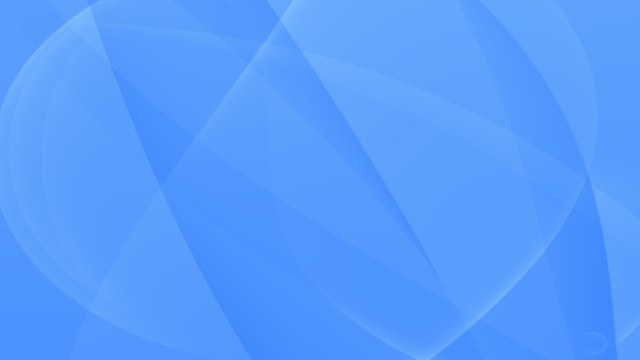
This background is drawn by a WebGL 2 fragment shader. Its source:

```glsl
#version 300 es
precision highp float;
// Translucent blue veils folded over a soft vertical gradient.
// Each veil is bounded by a cubic curve or an ellipse; it fades away
// from its edge, and the signed tones add up to one blue ramp.
uniform vec2 u_resolution;
out vec4 fragColor;

const float ASPECT = 16.0 / 9.0;
const vec3 MID_BLUE = vec3(0.34, 0.61, 0.992);
const vec3 TONE_SHIFT = vec3(1.0, 0.82, 0.01);

// Cubic through four values placed at t = 0, 1, 2 and 3
float cubic(vec4 v, float t) {
    float a = t - 1.0, b = t - 2.0, c = t - 3.0;
    return dot(v, vec4(-a * b * c / 6.0, t * b * c / 2.0, -t * a * c / 2.0, t * a * b / 6.0));
}

// Signed distance across a curve whose knots are spread along a span
float curveSide(float across, float along, vec4 knots, float span) {
    float t = 3.0 * along / span;
    float slope = (cubic(knots, t + 0.01) - cubic(knots, t - 0.01)) * 150.0 / span;
    return (across - cubic(knots, t)) * inversesqrt(1.0 + slope * slope);
}

// Positive to the right of an upright curve, knots from bottom to top
float rightOf(vec2 p, vec4 knots) {
    return curveSide(p.x, p.y, knots, 1.0);
}

// Positive above a lying curve, knots from left to right
float above(vec2 p, vec4 knots) {
    return curveSide(p.y, p.x, knots, ASPECT);
}

// Approximate distance to an ellipse, positive inside
float insideEllipse(vec2 p, vec2 center, vec2 radii) {
    vec2 q = (p - center) / radii;
    float k = length(q);
    return k * (1.0 - k) / max(length(q / radii), 1e-4);
}

float cover(float d, float soft) {
    return smoothstep(-soft, soft, d);
}

// Crisp on its edge, fading over the given width on the positive side
float veil(float d, float width, float soft) {
    return cover(d, soft) * exp(-max(d, 0.0) / width);
}

// Strip between two edges, strongest close to the second one
float strip(float d0, float d1, float soft) {
    float ramp = max(d0, 0.0) / (max(d0, 0.0) + max(d1, 0.0) + 0.001);
    return cover(d0, soft) * cover(d1, soft) * mix(0.35, 1.0, ramp);
}

// Nested arcs along the left side
float leftArcs(vec2 p, float soft) {
    float fade = 1.0 - smoothstep(0.2, 0.75, p.x);
    float nearFade = 1.0 - smoothstep(0.18, 0.42, p.x);
    float outer = insideEllipse(p, vec2(0.836, 0.56), vec2(0.859, 0.579));
    float middle = insideEllipse(p, vec2(0.674, 0.579), vec2(0.65, 0.509));
    float inner = insideEllipse(p, vec2(0.486, 0.56), vec2(0.37, 0.451));
    float glint = smoothstep(0.55, 0.95, p.y);
    return fade * (0.02 * cover(outer, soft) + 0.045 * veil(outer, 0.07, soft))
        + nearFade * (0.08 * glint * veil(outer, 0.018, soft)
        + 0.026 * veil(middle, 0.07, soft) + 0.018 * veil(inner, 0.08, soft));
}

// Dark folds running down from the upper left
float darkFolds(vec2 p, float soft) {
    float first = rightOf(p, vec4(0.699, 0.514, 0.366, 0.243));
    float second = rightOf(p, vec4(1.343, 1.162, 0.961, 0.741));
    float secondStart = rightOf(p, vec4(1.389, 1.139, 0.852, 0.475));
    float third = rightOf(p, vec4(1.715, 1.678, 1.574, 1.331));
    float thirdStart = rightOf(p, vec4(1.597, 1.509, 1.412, 1.269));
    return -0.06 * veil(first, 0.13, soft) + 0.012 * veil(-first, 0.08, soft)
        - 0.06 * strip(secondStart, -second, soft) + 0.024 * veil(second, 0.3, soft)
        - 0.06 * strip(thirdStart, -third, soft)
        + 0.05 * veil(third, 0.2, soft) * (1.0 - smoothstep(0.45, 0.6, p.y));
}

// Bright edged sheets: the rising S, the right bow and the lower bowl
float brightSheets(vec2 p, float soft) {
    float rising = rightOf(p, vec4(0.192, 0.352, 0.579, 0.815));
    float bow = -rightOf(p, vec4(1.192, 1.535, 1.66, 1.539));
    float bowl = rightOf(p, vec4(1.16, 0.794, 0.745, 0.625));
    float high = smoothstep(0.4, 1.0, p.y);
    float low = 1.0 - smoothstep(0.1, 0.6, p.y);
    return 0.026 * veil(rising, 0.4, soft) + 0.09 * high * veil(rising, 0.022, soft)
        + 0.022 * veil(bow, 0.45, soft) + (0.015 + 0.1 * low) * veil(bow, 0.02, soft)
        + 0.01 * veil(bowl, 0.2, soft)
        + 0.09 * (1.0 - smoothstep(0.0, 0.25, p.y)) * veil(bowl, 0.018, soft);
}

// Long ribbon sweeping to the right, with the faint slopes below it
float ribbons(vec2 p, float soft) {
    float top = above(p, vec4(0.944, 0.905, 0.745, 0.387));
    float bottom = above(p, vec4(0.958, 0.868, 0.662, 0.282));
    float slope = above(p, vec4(1.14, 0.579, 0.197, -0.157));
    float faint = above(p, vec4(0.99, 0.38, 0.03, -0.25));
    float grow = smoothstep(0.05, 0.3, p.x);
    return 0.03 * grow * strip(bottom, -top, soft)
        - 0.022 * veil(-slope, 0.3, soft) + 0.01 * veil(-faint, 0.25, soft);
}

// Small curl and shine in the lower right corner
float cornerCurl(vec2 p, float soft) {
    float curl = insideEllipse(p, vec2(1.635, 0.045), vec2(0.055, 0.033));
    float shine = insideEllipse(p, vec2(1.4, 0.56), vec2(0.55, 0.63));
    return 0.07 * veil(curl, 0.01, soft) * smoothstep(1.6, 1.67, p.x)
        + 0.1 * veil(shine, 0.02, soft) * smoothstep(1.68, 1.75, p.x) * (1.0 - smoothstep(0.05, 0.2, p.y));
}

void main() {
    vec2 p = gl_FragCoord.xy / u_resolution * vec2(ASPECT, 1.0);
    float soft = 1.2 / u_resolution.y;
    float tone = mix(-0.05, 0.022, p.y);
    tone += leftArcs(p, soft) + darkFolds(p, soft) + brightSheets(p, soft);
    tone += ribbons(p, soft) + cornerCurl(p, soft);
    fragColor = vec4(MID_BLUE + TONE_SHIFT * clamp(tone, -0.085, 0.22), 1.0);
}
```
